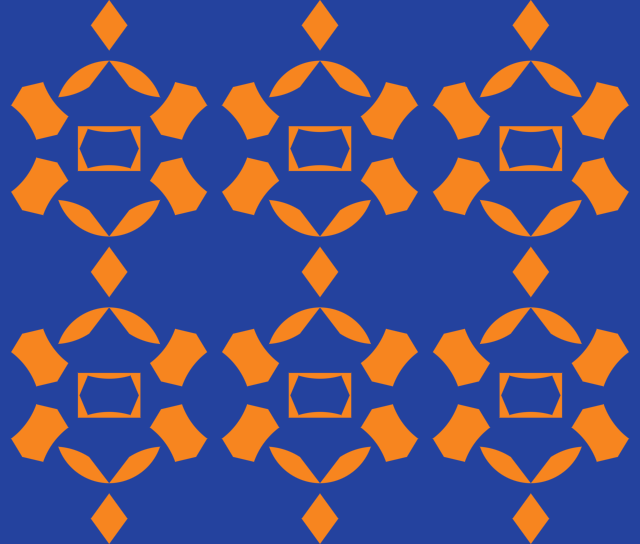
Reproduce this pattern procedurally as a Shadertoy shader.

```glsl
const vec2  CANVAS    = vec2(768.0, 656.0);   // design units across and up
const vec2  PERIOD    = vec2(253.0, 297.5);   // one repeat
const vec2  CENTRE    = vec2(131.0, 179.3);   // centre of the first medallion
const vec3  BLUE      = vec3(0.14, 0.26, 0.62);
const vec3  ORANGE    = vec3(0.97, 0.52, 0.12);

const vec2  DIAMOND   = vec2(22.0, 30.5);     // half diagonals
const vec2  FRAME     = vec2(37.5, 27.0);     // half size of the central frame
const vec2  SPOOL     = vec2(25.6, 23.8);     // corner of the waisted hexagon
const float SPOOL_TIP = 35.6;
const float WAIST     = -3.8;                 // inward bow of its long sides
const vec2  SPOOL_POS = vec2(83.3, 45.5);
const vec2  SPOOL_DIR = vec2(0.59, 0.8074);

const vec2  LEAF_TIP  = vec2(0.0, 106.0);
const vec2  LEAF_KNEE = vec2(24.0, 74.4);
const vec2  LEAF_END  = vec2(61.0, 62.0);
const float LEAF_BACK = 12.0;                 // outward bow of the outer edge
const float LEAF_BELLY = 2.5;                 // outward bow of the inner edge

// Signed distance to an edge a-b, bowed outward by bulge; inside lies on the left.
float edge(vec2 p, vec2 a, vec2 b, float bulge) {
    float len = distance(a, b);
    vec2 along = (b - a) / len;
    vec2 rel = p - 0.5 * (a + b);
    vec2 local = vec2(dot(rel, along), dot(rel, vec2(along.y, -along.x)));
    if (bulge == 0.0) return local.y;
    float radius = (0.25 * len * len + bulge * bulge) / (2.0 * abs(bulge));
    float side = sign(bulge);
    local.y -= bulge - side * radius;
    return side * (length(local) - radius);
}

float diamond(vec2 p) {
    return edge(abs(p), vec2(DIAMOND.x, 0.0), vec2(0.0, DIAMOND.y), 0.0);
}

// Hexagon with pointed ends along x and hollowed long sides.
float spool(vec2 p) {
    p = abs(p);
    float point = edge(p, vec2(SPOOL_TIP, 0.0), SPOOL, 0.0);
    float flank = edge(p, SPOOL, vec2(-SPOOL.x, SPOOL.y), WAIST);
    return max(point, flank);
}

float leaf(vec2 p) {
    float back  = edge(p, LEAF_END, LEAF_TIP, LEAF_BACK);
    float stem  = edge(p, LEAF_TIP, LEAF_KNEE, 0.0);
    float belly = edge(p, LEAF_KNEE, LEAF_END, LEAF_BELLY);
    return max(back, max(stem, belly));
}

float frame(vec2 p) {
    vec2 outside = abs(p) - FRAME;
    return max(max(outside.x, outside.y), -spool(p));
}

// One repeat, folded into a quadrant by its two mirror lines.
float medallion(vec2 p) {
    vec2 q = abs(p);
    vec2 s = q - SPOOL_POS;
    vec2 turned = vec2(dot(s, SPOOL_DIR), dot(s, vec2(-SPOOL_DIR.y, SPOOL_DIR.x)));
    float d = min(frame(q), spool(turned));
    d = min(d, leaf(q));
    return min(d, diamond(q - vec2(0.0, 0.5 * PERIOD.y)));
}

void mainImage(out vec4 fragColor, in vec2 fragCoord) {
    vec2 p = fragCoord / iResolution.xy * CANVAS - CENTRE;
    p -= PERIOD * round(p / PERIOD);

    float pixel = CANVAS.y / iResolution.y;
    float ink = smoothstep(0.75, -0.75, medallion(p) / pixel);
    fragColor = vec4(mix(BLUE, ORANGE, ink), 1.0);
}
```
